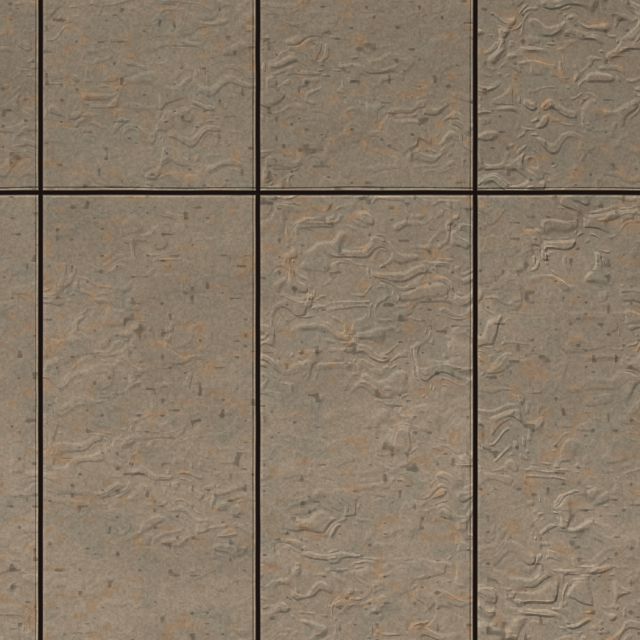
This texture is drawn by a three.js fragment shader. Its source:

```glsl
// Tall taupe stone tiles with chipped relief, bevelled edges and thin dark joints.
varying vec2 vUv;

float hash(vec2 p) {
  vec3 q = fract(p.xyx * 0.1031);
  q += dot(q, q.yzx + 33.33);
  return fract((q.x + q.y) * q.z);
}

float noise(vec2 p) {
  vec2 i = floor(p), f = fract(p);
  f = f * f * (3.0 - 2.0 * f);
  return mix(mix(hash(i), hash(i + vec2(1.0, 0.0)), f.x),
             mix(hash(i + vec2(0.0, 1.0)), hash(i + 1.0), f.x), f.y);
}

float fbm(vec2 p) {
  float sum = 0.0, gain = 0.5;
  for (int i = 0; i < 4; i++) {
    sum += gain * noise(p);
    p = mat2(1.6, 1.2, -1.2, 1.6) * p + 7.3;
    gain *= 0.5;
  }
  return sum;
}

// Height of the torn flakes, stretched sideways and bent by a warp
float flakes(vec2 p) {
  vec2 warp = vec2(noise(p * 32.0), noise(p * 32.0 + 19.0));
  vec2 q = p * vec2(38.0, 64.0) + 2.2 * warp;
  float broad = smoothstep(0.56, 0.82, noise(q));
  float small = smoothstep(0.6, 0.9, noise(q * 2.1 + 40.0));
  return broad + 0.45 * small;
}

// Soft line of half width w centred on zero
float line(float d, float w) {
  return 1.0 - smoothstep(w * 0.5, w * 1.5, abs(d));
}

void main() {
  // Tile grid: signed distance to the nearest joint on each axis
  vec2 size = vec2(0.3395, 0.8);
  vec2 grid = (vUv - vec2(0.0635, 0.699)) / size;
  vec2 tile = floor(grid);
  vec2 d = (fract(grid + 0.5) - 0.5) * size;
  d += 0.0007 * (vec2(noise(vUv.yx * 24.0), noise(vUv * 24.0 + 5.0)) - 0.5);

  // Each tile gets its own stretch of stone
  vec2 p = vUv + 3.0 + 5.0 * vec2(hash(tile + 11.0), hash(tile + 27.0));

  // Base tone, lighter toward the bottom, with cloudy mottling
  vec3 color = mix(vec3(0.575, 0.513, 0.44), vec3(0.51, 0.457, 0.39),
                   smoothstep(0.1, 1.0, vUv.y));
  color *= 0.98 + 0.04 * hash(tile + 43.0);
  color *= 1.0 + 0.16 * (fbm(p * vec2(8.0, 14.0)) - 0.47);

  // Ochre and grey-green stains
  color = mix(color, vec3(0.61, 0.47, 0.34),
              0.4 * smoothstep(0.68, 0.9, noise(p * vec2(42.0, 66.0) + 60.0)));
  color = mix(color, vec3(0.5, 0.48, 0.42),
              0.4 * smoothstep(0.55, 0.85, noise(p * vec2(26.0, 40.0) + 90.0)));

  // Flake relief lit from the upper left, rougher in the right columns
  float rough = clamp(0.5 + 0.25 * tile.x, 0.4, 1.0);
  rough *= 0.3 + 0.7 * smoothstep(0.3, 0.65, noise(p * vec2(8.0, 11.0) + 30.0));
  float relief = flakes(p) - flakes(p + vec2(-0.0016, 0.0024));
  color *= 1.0 + rough * clamp(relief * 0.5, -0.32, 0.2);

  // Fine grain and sparse pits
  color *= 1.0 + 0.09 * (noise(p * 230.0) - 0.5) + 0.09 * (noise(p * 410.0) - 0.5);
  color *= 1.0 - 0.22 * smoothstep(0.83, 0.97, noise(p * vec2(85.0, 120.0)));

  // Bevels: groove and lit rim left of and above joints, pale rim opposite
  float wear = 0.55 + 0.45 * noise(vUv * 45.0);
  color *= 1.0 - 0.3 * wear * line(d.x + 0.0078, 0.0011);
  color *= 1.0 + 0.16 * wear * line(d.x + 0.0056, 0.0009);
  color *= 1.0 + 0.08 * wear * line(d.x - 0.0064, 0.0016);
  float lip = d.y + 0.002 * (noise(vec2(vUv.x * 16.0, 3.0)) - 0.5);
  color *= 1.0 - 0.42 * wear * line(lip - 0.008, 0.0011);
  color *= 1.0 + 0.16 * wear * line(d.y - 0.0056, 0.001);
  color *= 1.0 + 0.24 * wear * line(d.y + 0.0062, 0.0012);

  // Dark joints with soft shoulders
  float gap = min(abs(d.x), abs(d.y));
  color = mix(vec3(0.25, 0.21, 0.18), color, smoothstep(0.0028, 0.0048, gap));
  color = mix(vec3(0.1, 0.07, 0.06), color, smoothstep(0.0018, 0.0036, gap));

  gl_FragColor = vec4(color, 1.0);
}
```
